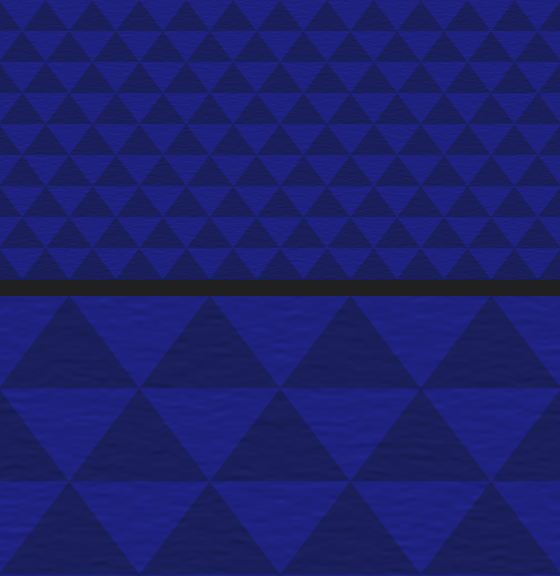
Top, the full canvas; bottom, a detail of the centre.
A Shadertoy shader for this pattern:

```glsl
const vec3 BRIGHT_BLUE = vec3(0.120, 0.130, 0.502);
const vec3 NAVY = vec3(0.102, 0.118, 0.358);
const vec2 CELL = vec2(0.1674, 0.1108); // triangle base and height

float hash(vec2 p) {
    vec3 q = fract(vec3(p.xyx) * 0.1031);
    q += dot(q, q.yzx + 33.33);
    return fract((q.x + q.y) * q.z);
}

float valueNoise(vec2 p) {
    vec2 i = floor(p);
    vec2 f = fract(p);
    f = f * f * (3.0 - 2.0 * f);
    float low = mix(hash(i), hash(i + vec2(1.0, 0.0)), f.x);
    float high = mix(hash(i + vec2(0.0, 1.0)), hash(i + vec2(1.0, 1.0)), f.x);
    return mix(low, high, f.y);
}

// Coverage of the upright triangles standing in one row
float triangleRow(vec2 p, float row, vec2 cell, float soft) {
    float shift = 0.5 * mod(row, 2.0);
    float across = abs(fract(p.x / cell.x + shift + 0.5) - 0.5);
    float down = p.y / cell.y - row;
    float slant = cell.y / length(vec2(0.5 * cell.x, cell.y));
    float side = (0.5 * down - across) * cell.x * slant;
    float base = (1.0 - down) * cell.y;
    return smoothstep(-soft, soft, min(side, base));
}

// The row above also contributes its softened base edge
float triangles(vec2 p, vec2 cell, float soft) {
    float row = floor(p.y / cell.y);
    float cover = 0.0;
    for (int k = 0; k < 2; k++) {
        cover = max(cover, triangleRow(p, row - float(k), cell, soft));
    }
    return cover;
}

// Height of wavy horizontal fibres
float fibreHeight(vec2 p) {
    p.y += 0.005 * valueNoise(p * vec2(38.0, 24.0));
    float coarse = valueNoise(p * vec2(42.0, 150.0) + 100.0);
    float fine = valueNoise(p * vec2(95.0, 240.0) + 300.0);
    return 0.6 * coarse + 0.4 * fine;
}

float emboss(vec2 p, float reach) {
    return fibreHeight(p) - fibreHeight(p + vec2(0.0, reach));
}

void mainImage(out vec4 fragColor, in vec2 fragCoord) {
    // Centred across, measured downward from the top edge
    vec2 p = vec2(fragCoord.x - 0.5 * iResolution.x,
                  iResolution.y - fragCoord.y) / iResolution.y;
    float soft = 0.7 / iResolution.y;

    vec3 color = mix(BRIGHT_BLUE, NAVY, triangles(p, CELL, soft));

    // Embossed paper relief
    vec2 paper = p + vec2(2.0, 1.0);
    float relief = emboss(paper, 0.004);
    color *= 1.0 + 0.16 * relief;
    color += 0.010 * relief;

    // Shaded lower rim
    color *= 1.0 - 0.35 * smoothstep(0.996, 1.0, p.y);

    fragColor = vec4(color, 1.0);
}
```
